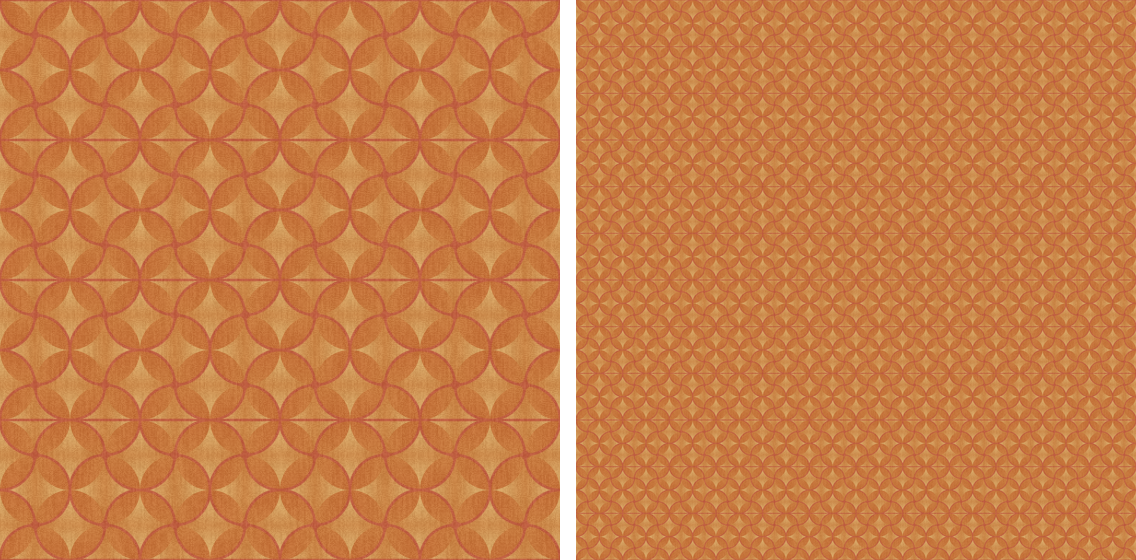
Left, the tile; right, the same tile 3 across and 3 down.
Give the GLSL for this pattern, as a WebGL 2 fragment shader.

```glsl
#version 300 es
precision highp float;

uniform vec2 u_resolution;
out vec4 fragColor;

float hash(vec2 p) {
    return fract(sin(dot(p, vec2(127.1, 311.7))) * 43758.5453);
}

// Value noise that wraps after a whole number of cells
float wrappedNoise(vec2 uv, vec2 cells) {
    vec2 p = uv * cells;
    vec2 i = floor(p);
    vec2 f = smoothstep(0.0, 1.0, p - i);
    float a = hash(mod(i, cells));
    float b = hash(mod(i + vec2(1.0, 0.0), cells));
    float c = hash(mod(i + vec2(0.0, 1.0), cells));
    float d = hash(mod(i + vec2(1.0, 1.0), cells));
    return mix(mix(a, b, f.x), mix(c, d, f.x), f.y);
}

float smoothMin(float a, float b, float k) {
    float h = max(k - abs(a - b), 0.0) / k;
    return min(a, b) - h * h * k * 0.25;
}

// Quarter arcs joining a lattice point to the four nodes around it
float arcDistance(vec2 offset, bool upright) {
    vec2 d = abs(offset);
    d = upright ? d : d.yx;
    vec2 v = d - vec2(0.5, 0.0);
    return v.x > 0.0 ? length(d - 0.5) : abs(length(v) - 0.5);
}

void main() {
    vec2 uv = gl_FragCoord.xy / u_resolution;
    vec2 q = uv * 8.0;
    float pixel = 8.0 / min(u_resolution.x, u_resolution.y);

    // Fold into one quadrant around the nearest lattice point
    vec2 nearest = floor(q + 0.5);
    vec2 s = abs(q - nearest);
    bool upright = mod(nearest.x + nearest.y, 2.0) < 0.5;
    float fromLattice = length(s);

    // Star between the petals: pale tips, warmer towards the nodes
    vec3 pale = vec3(0.84, 0.65, 0.40);
    vec3 ochre = vec3(0.785, 0.505, 0.26);
    float warmth = smoothstep(0.12, 0.66, length(s * vec2(1.12, 0.94)));
    vec3 color = mix(pale, ochre, warmth);

    // Petal where two discs overlap, darker beside its outline
    float discA = length(s - vec2(0.5, 0.0));
    float discB = length(s - vec2(0.0, 0.5));
    float petal = max(discA, discB) - 0.5;
    float inner = 0.5 - (upright ? discA : discB);
    vec3 rust = vec3(0.77, 0.445, 0.225);
    vec3 amber = vec3(0.792, 0.51, 0.265);
    float fade = smoothstep(0.0, 0.28, inner) * 0.25 + 0.55 * smoothstep(0.25, 0.7, fromLattice);
    vec3 petalColor = mix(rust, amber, fade);
    color = mix(color, petalColor, 1.0 - smoothstep(-0.7 * pixel, 0.7 * pixel, petal));

    // Outline arcs, merging softly at the nodes
    float outline = 1.0;
    for (int k = 0; k < 4; k++) {
        vec2 corner = floor(q) + vec2(k & 1, k >> 1);
        bool vertical = mod(corner.x + corner.y, 2.0) < 0.5;
        outline = smoothMin(outline, arcDistance(q - corner, vertical), 0.06);
    }

    // Straight rule along each repeat
    float rule = abs(fract(q.y * 0.5 + 0.5) - 0.5) * 2.0;
    float line = min(outline - 0.019, rule - 0.018);
    vec3 brick = vec3(0.75, 0.365, 0.255);
    color = mix(color, brick, 0.96 * (1.0 - smoothstep(-0.8 * pixel, 0.8 * pixel, line)));

    // Vertical threads and fine weave
    float threads = wrappedNoise(uv, vec2(384.0, 48.0)) - 0.5;
    float weave = wrappedNoise(uv, vec2(512.0, 512.0)) - 0.5;
    color += (threads * 0.045 + weave * 0.07) * vec3(0.8, 1.0, 0.9);

    fragColor = vec4(clamp(color, 0.0, 1.0), 1.0);
}
```
